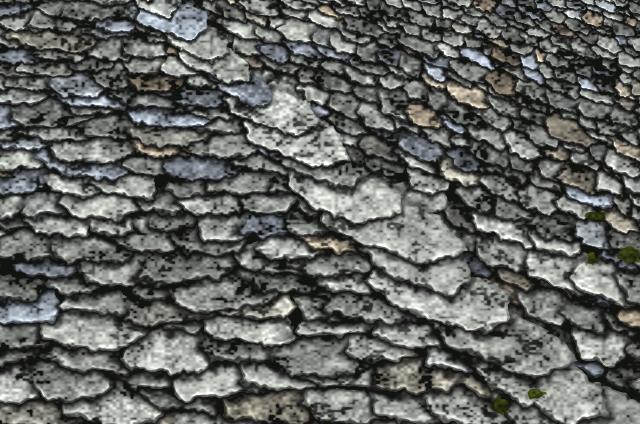
Write a Shadertoy shader that draws this texture.

```glsl
// A weathered stone-slab roof: two slopes of overlapping slates meet at a
// diagonal ridge of larger slabs. Each course is painted over the one below,
// and stones are random polygons with a dark rim, a cast shadow and grain.

#define LEFT_COURSE 0.062    // course height at the foot of the left slope
#define RIGHT_COURSE 0.083   // course height at the foot of the right slope
#define RIDGE_COURSE 0.110   // slab spacing at the foot of the ridge
#define RIGHT_ANGLE 0.30     // downward lean of the right-hand courses
#define RIDGE_SUM 1.37       // the ridge follows x + y = RIDGE_SUM
#define DARK_STONE 0.35
#define LIGHT_STONE 0.67
#define GRAIN 0.75           // strength of the surface texture
#define SHADOW 0.42          // shadow length relative to course height
#define GAP_COLOUR vec3(0.065, 0.075, 0.06)
#define MOSS_COLOUR vec3(0.21, 0.24, 0.07)

float hash(vec2 p) {
    vec3 a = fract(p.xyx * 0.1031);
    a += dot(a, a.yzx + 33.33);
    return fract((a.x + a.y) * a.z);
}

float noise(vec2 p) {
    vec2 i = floor(p), f = fract(p);
    f = f * f * (3.0 - 2.0 * f);
    return mix(mix(hash(i), hash(i + vec2(1, 0)), f.x),
               mix(hash(i + vec2(0, 1)), hash(i + vec2(1, 1)), f.x), f.y);
}

mat2 rotation(float a) {
    return mat2(cos(a), sin(a), -sin(a), cos(a));
}

// Fine mottling centred on zero, drawn out slightly along the courses.
float surfaceGrain(vec2 p) {
    p *= vec2(0.75, 1.0);
    return 0.36 * noise(p * 28.0) + 0.32 * noise(p * 71.0 + 9.0)
         + 0.42 * noise(p * 163.0 + 4.0) - 0.55;
}

// Paints one slab and the shadow it throws over what lies beneath.
void paintStone(inout vec3 colour, vec2 p, vec2 halfSize, float course,
                vec2 seed, float grain, float lift) {
    vec2 q = p / halfSize;
    if (max(abs(q.x), abs(q.y)) > 1.8) return;

    // Irregular polygon with a flat lower edge and chipped sides
    float d = (abs(q.y) - 0.82) * halfSize.y;
    for (int k = 0; k < 7; k++) {
        float fk = float(k);
        float angle = (fk + 0.75 * hash(seed + fk * 3.7)) * 6.2832 / 7.0;
        vec2 dir = vec2(cos(angle), sin(angle));
        float reach = 0.82 + 0.22 * hash(seed + fk * 5.3 + 40.0);
        d = max(d, (dot(q, dir) - reach) / length(dir / halfSize));
    }
    vec2 t = p / course * 2.2 + seed * 7.0;
    float patches = noise(t);
    d += course * (0.30 * (patches - 0.5) + 0.13 * (noise(t * 2.7) - 0.5));

    // Shadow, strongest below the slab
    float below = smoothstep(0.35, -0.35, q.y);
    float shade = smoothstep(-0.04, SHADOW, d / course);
    colour *= mix(1.0, mix(0.10, 1.0, shade), mix(0.45, 1.0, below));

    // Weathered face, tinted stone by stone
    float tone = mix(DARK_STONE, LIGHT_STONE, hash(seed + 11.0)) + lift;
    float roughness = mix(0.7, 1.25, hash(seed + 17.0));
    tone += GRAIN * roughness * grain + 0.16 * (patches - 0.5) - 0.05 * q.y;
    tone -= 0.20 * smoothstep(0.10, 0.26, -grain);
    float kind = hash(seed + 23.0);
    vec3 tint = vec3(0.99, 1.015, 0.98);
    tint = mix(tint, vec3(1.08, 1.0, 0.87), smoothstep(0.86, 0.97, kind));
    tint = mix(tint, vec3(0.94, 1.0, 1.07), smoothstep(0.16, 0.06, kind));
    vec3 face = max(tone, 0.06) * tint;

    // Pale lip above the dark broken edge
    float depth = -d / course;
    face *= 1.0 + 0.16 * below * smoothstep(0.32, 0.16, depth);
    face *= mix(1.0, 0.38, mix(0.35, 1.0, below) * smoothstep(0.15, 0.05, depth));

    float pixel = 0.75 / iResolution.y;
    colour = mix(colour, face, smoothstep(pixel, -pixel, d));
}

// Course index at height y, for courses that shrink linearly upwards.
float courseIndex(float y, float foot, float shrink) {
    return floor(-log(1.0 - shrink * y) / (foot * shrink));
}

float courseHeight(float row, float foot, float shrink) {
    return (1.0 - exp(-row * foot * shrink)) / shrink;
}

void paintSlope(inout vec3 colour, vec2 p, float foot, float shrink,
                float aspect, float grain, float lift) {
    float base = courseIndex(p.y, foot, shrink);
    for (int k = -2; k <= 3; k++) {
        float row = base + float(k);
        float y = courseHeight(row, foot, shrink);
        float course = foot * (1.0 - shrink * y);
        float width = course * aspect * mix(0.8, 1.25, hash(vec2(row, 3.0)));
        float offset = hash(vec2(row, 71.0));
        float column = floor(p.x / width + offset);
        for (int j = -1; j <= 1; j++) {
            vec2 seed = vec2(column + float(j), row) + aspect * 50.0;
            float big = hash(seed + 2.0);
            vec2 jitter = vec2(hash(seed), hash(seed + 5.0)) - 0.5;
            vec2 centre = vec2((column + float(j) + 0.5 - offset + 0.35 * jitter.x) * width,
                               y + 0.7 * jitter.y * course);
            vec2 halfSize = vec2(mix(0.5, 0.85, big) * width, mix(0.75, 1.3, big) * course);
            float tilt = 0.24 * (hash(seed + 8.0) - 0.5);
            paintStone(colour, rotation(tilt) * (p - centre), halfSize, course, seed, grain, lift);
        }
    }
}

void paintRidge(inout vec3 colour, vec2 p, float grain) {
    float base = courseIndex(p.y, RIDGE_COURSE, 0.6);
    for (int k = -3; k <= 3; k++) {
        float row = base + float(k);
        float y = courseHeight(row, RIDGE_COURSE, 0.6);
        float course = RIDGE_COURSE * (1.0 - 0.6 * y);
        vec2 seed = vec2(row, 307.0);
        vec2 centre = vec2(RIDGE_SUM - y + 0.5 * course * (hash(seed) - 0.5), y);
        vec2 halfSize = course * vec2(1.5 + 0.6 * hash(seed + 1.0), 0.75 + 0.3 * hash(seed + 2.0));
        float tilt = 0.28 + 0.25 * hash(seed + 4.0);
        paintStone(colour, rotation(tilt) * (p - centre), halfSize, course * 0.6, seed, grain, 0.06);
    }
}

// Sparse cushions of moss low on the right-hand slope.
void paintMoss(inout vec3 colour, vec2 p, float grain) {
    vec2 cell = floor(p * 9.0);
    vec2 centre = 0.3 + 0.4 * vec2(hash(cell + 61.0), hash(cell + 67.0));
    float radius = mix(0.08, 0.20, hash(cell + 73.0));
    float d = length((fract(p * 9.0) - centre) * vec2(0.8, 1.2)) - radius - 0.25 * grain;
    float grows = step(0.72, hash(cell + 79.0)) * step(1.0, p.x) * step(p.y, 0.5);
    colour = mix(colour, MOSS_COLOUR * (0.8 + 2.0 * grain), grows * smoothstep(0.03, -0.03, d));
}

void mainImage(out vec4 fragColor, in vec2 fragCoord) {
    vec2 p = fragCoord / iResolution.y;
    float grain = surfaceGrain(p);
    vec3 colour = GAP_COLOUR;

    if (p.x + p.y < RIDGE_SUM) paintSlope(colour, p, LEFT_COURSE, 0.5, 3.1, grain, 0.02);
    else paintSlope(colour, rotation(RIGHT_ANGLE) * p, RIGHT_COURSE, 0.57, 2.2, grain, 0.0);
    paintRidge(colour, p, grain);
    paintMoss(colour, p, grain);

    fragColor = vec4(clamp(max(colour, GAP_COLOUR), 0.0, 1.0), 1.0);
}
```
